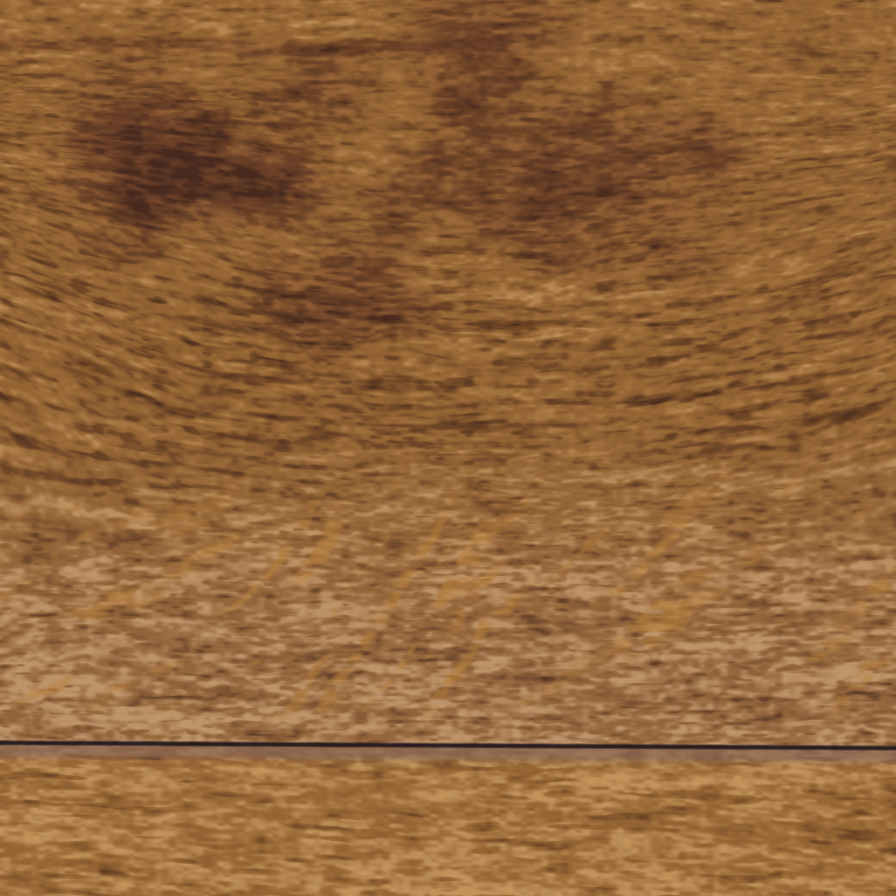
Give the GLSL for this texture, as a three.js fragment shader.

```glsl
varying vec2 vUv;

const vec3 DEEP_BROWN = vec3(0.28, 0.17, 0.11);
const vec3 DARK_OAK = vec3(0.42, 0.265, 0.145);
const vec3 MID_OAK = vec3(0.585, 0.395, 0.20);
const vec3 PALE_OAK = vec3(0.76, 0.58, 0.36);
const vec3 RAY_GOLD = vec3(0.72, 0.50, 0.23);
const vec3 SEAM_INK = vec3(0.11, 0.08, 0.11);
const vec3 BEVEL_LILAC = vec3(0.50, 0.38, 0.35);

float hash(vec2 p) {
  vec3 q = fract(vec3(p.xyx) * 0.1031);
  q += dot(q, q.yzx + 33.33);
  return fract((q.x + q.y) * q.z);
}

float noise(vec2 p) {
  vec2 i = floor(p);
  vec2 f = fract(p);
  f = f * f * (3.0 - 2.0 * f);
  return mix(mix(hash(i), hash(i + vec2(1.0, 0.0)), f.x),
             mix(hash(i + vec2(0.0, 1.0)), hash(i + 1.0), f.x), f.y);
}

float fbm(vec2 p) {
  float sum = 0.0;
  float gain = 0.533;
  for (int i = 0; i < 4; i++) {
    sum += gain * noise(p);
    p = p * 2.03 + 17.3;
    gain *= 0.5;
  }
  return sum;
}

// Soft elliptical stain with a ragged outline
float stain(vec2 p, vec2 center, vec2 radius) {
  vec2 d = (p - center) / radius;
  float rough = 1.1 * (fbm(p * vec2(20.0, 28.0)) - 0.5);
  return 1.0 - smoothstep(0.0, 1.4, length(d) + rough);
}

// Growth rings around a knot, fading outward
float knotRings(vec2 p, vec2 center, vec2 radius, float count) {
  float r = length((p - center) / radius) + 0.45 * (fbm(p * 16.0) - 0.5);
  return sin(r * count) * (1.0 - smoothstep(0.5, 1.7, r));
}

// Height shift of the fibres: a broad sag beneath the knots
float fibreBend(vec2 p) {
  float zone = smoothstep(0.32, 0.64, p.y) * (1.0 - smoothstep(0.74, 0.96, p.y));
  float side = p.x - 0.55;
  return 0.28 * side * side * zone + 0.022 * (fbm(p * vec2(4.0, 6.0)) - 0.5);
}

// Short dark pores laid along the grain
float pores(vec2 g, vec2 scale, float threshold) {
  vec2 q = g * scale;
  q.y += 0.7 * noise(g * vec2(30.0, 12.0));
  return smoothstep(threshold, threshold + 0.3, noise(q));
}

// Thin broken pale flecks slanting across the grain
float rayFlecks(vec2 p, float slope) {
  vec2 along = normalize(vec2(1.0, slope));
  vec2 q = vec2(dot(p, along), dot(p, vec2(-along.y, along.x)));
  q.y += 0.045 * (fbm(p * 11.0) - 0.5);
  float fleck = smoothstep(0.58, 0.88, noise(q * vec2(8.0, 60.0) + 5.0));
  return fleck * smoothstep(0.25, 0.6, noise(p * vec2(45.0, 120.0)));
}

// Fine fibres and broad streaks, centred on zero
float grainTone(vec2 g) {
  float fine = noise(g * vec2(52.0, 215.0)) - 0.5;
  float fibre = noise(g * vec2(18.0, 120.0) + 7.0) - 0.5;
  float streak = fbm(g * vec2(3.0, 26.0) + 3.0) - 0.5;
  float speckle = noise(g * vec2(130.0, 240.0) + 11.0) - 0.5;
  return 0.40 * fine + 0.28 * fibre + 0.36 * streak + 0.30 * speckle;
}

vec3 woodColor(float tone) {
  vec3 c = mix(DEEP_BROWN, DARK_OAK, smoothstep(-0.4, 0.12, tone));
  c = mix(c, MID_OAK, smoothstep(0.03, 0.53, tone));
  return mix(c, PALE_OAK, smoothstep(0.47, 1.03, tone));
}

vec3 upperPlank(vec2 p) {
  vec2 g = vec2(p.x, p.y - fibreBend(p));
  float lower = 1.0 - smoothstep(0.25, 0.58, p.y);
  float middle = smoothstep(0.36, 0.48, p.y) * (1.0 - smoothstep(0.64, 0.78, p.y));

  // Grain, curved growth bands and two sizes of pores
  float tone = mix(0.54, 0.74, lower) + grainTone(g) * mix(0.9, 1.15, lower);
  float band = sin(g.y * 290.0 + 11.0 * fbm(g * vec2(4.0, 14.0)));
  float bandBreak = smoothstep(0.2, 0.65, noise(g * vec2(16.0, 60.0) + 21.0));
  tone -= 0.24 * middle * bandBreak * smoothstep(0.0, 1.0, band);
  float poreDepth = mix(0.6, 1.0, max(lower, middle * 0.7));
  tone -= 0.28 * poreDepth * pores(g, vec2(34.0, 165.0), 0.58);
  tone -= 0.28 * poreDepth * pores(g + 2.7, vec2(58.0, 225.0), 0.60);

  // Knots, smudges and the long streak near the top
  vec2 mainKnot = vec2(0.25, 0.80);
  vec2 sideKnot = vec2(0.64, 0.80);
  tone += 0.08 * knotRings(p, mainKnot, vec2(0.11, 0.075), 17.0);
  tone += 0.05 * knotRings(p, sideKnot, vec2(0.13, 0.08), 15.0);
  float dark = 0.55 * stain(p, mainKnot, vec2(0.12, 0.075));
  dark += 0.40 * stain(p, vec2(0.14, 0.825), vec2(0.10, 0.09));
  dark += 0.42 * stain(p, sideKnot, vec2(0.20, 0.10));
  dark += 0.38 * stain(p, vec2(0.38, 0.67), vec2(0.10, 0.08));
  dark += 0.38 * stain(p, vec2(0.54, 0.94), vec2(0.09, 0.09));
  dark += 0.26 * stain(p, vec2(0.36, 0.90), vec2(0.07, 0.05));
  float topLine = abs(p.y - 0.952 + 0.012 * p.x + 0.014 * (fbm(p * 9.0) - 0.5));
  dark += 0.28 * (1.0 - smoothstep(0.001, 0.012, topLine)) * (1.0 - smoothstep(0.35, 0.6, p.x));
  tone -= dark;

  // Colour shifts: greyer wood below, redder stains above
  vec3 c = woodColor(tone);
  c = mix(c, c * vec3(0.98, 1.0, 1.16), lower);
  c = mix(c, c * vec3(1.0, 0.94, 1.08), clamp(dark * 1.6, 0.0, 1.0));
  float rays = rayFlecks(p, mix(0.4, 0.9, smoothstep(0.2, 0.6, p.x)));
  rays *= smoothstep(0.17, 0.24, p.y) * (1.0 - smoothstep(0.38, 0.50, p.y));
  return mix(c, RAY_GOLD, 0.55 * rays);
}

vec3 lowerPlank(vec2 p) {
  vec2 g = vec2(p.x, p.y + 0.04 * p.x + 0.012 * fbm(p * 4.0)) + 4.0;
  float tone = 0.70 + grainTone(g);
  tone -= 0.34 * pores(g, vec2(24.0, 160.0), 0.60);
  return woodColor(tone);
}

void main() {
  // Height above the slightly tilted seam
  float h = vUv.y - (0.171 - 0.006 * vUv.x);
  vec3 c = mix(lowerPlank(vUv), upperPlank(vUv), smoothstep(-0.002, 0.002, h));
  float bevel = smoothstep(-0.022, -0.010, h) * (1.0 - smoothstep(-0.004, 0.0, h));
  c = mix(c, BEVEL_LILAC, 0.6 * bevel);
  c = mix(c, SEAM_INK, 0.9 * (1.0 - smoothstep(0.0008, 0.0040, abs(h))));
  gl_FragColor = vec4(c, 1.0);
}
```
